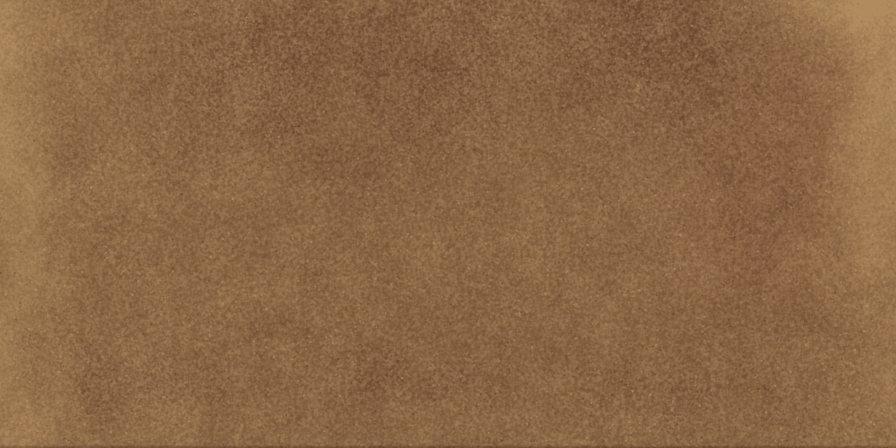
A Shadertoy shader for this texture:

```glsl
// Warm brown rusted stoneware slab: ragged cloudy stains, pale worn sides,
// sooty patches along the top and bottom, all under a very fine sandy grain
// made of turned value noise plus many tiny pale grits and dark pits.
#define BASE_COLOR vec3(0.546, 0.401, 0.270)
#define TONE_RANGE vec3(0.140, 0.140, 0.103)
#define CLOUD_SCALE 2.6
#define CLOUD_AMOUNT 0.60
#define MOTTLE_AMOUNT 0.46
#define GRAIN_SCALE 235.0
#define GRAIN_AMOUNT 0.80
#define WORN_AMOUNT 0.74
#define SOOT_AMOUNT 0.32
#define GRIT_AMOUNT 0.62
#define PIT_AMOUNT 0.50

const mat2 TURN = mat2(0.8, 0.6, -0.6, 0.8);

float hash(vec2 p) {
    vec3 q = fract(vec3(p.xyx) * 0.1031);
    q += dot(q, q.yzx + 33.33);
    return fract((q.x + q.y) * q.z);
}

float valueNoise(vec2 p) {
    vec2 cell = floor(p), f = fract(p);
    f = f * f * (3.0 - 2.0 * f);
    float low = mix(hash(cell), hash(cell + vec2(1, 0)), f.x);
    float high = mix(hash(cell + vec2(0, 1)), hash(cell + vec2(1, 1)), f.x);
    return mix(low, high, f.y);
}

// Sum of five octaves, each turned to hide the lattice; range 0 to 1
float fbm(vec2 p) {
    float sum = 0.0, weight = 0.5;
    for (int i = 0; i < 5; i++) {
        sum += weight * valueNoise(p);
        p = 2.0 * TURN * p + 17.3;
        weight *= 0.55;
    }
    return sum / 1.055;
}

// Sparse round specks, one at most per grid cell
float specks(vec2 p, float density, float share, float seed) {
    vec2 q = TURN * p * density + 300.0, cell = floor(q) + seed;
    vec2 jitter = 0.36 * (vec2(hash(cell + 3.1), hash(cell + 7.7)) - 0.5);
    float radius = mix(0.14, 0.28, hash(cell + 11.9));
    float soft = 0.5 * density / iResolution.y;
    float d = length(fract(q) - 0.5 - jitter);
    float cover = 1.0 - smoothstep(radius - soft, radius + soft, d);
    return cover * step(hash(cell), share) * mix(0.4, 1.0, hash(cell + 19.3));
}

// Soft elliptical stain
float stain(vec2 p, vec2 center, vec2 size) {
    vec2 d = (p - center) / size;
    return exp(-dot(d, d));
}

void mainImage(out vec4 fragColor, in vec2 fragCoord) {
    vec2 p = fragCoord / iResolution.y;
    float width = iResolution.x / iResolution.y;

    // Warped position makes all stains ragged
    vec2 warp = vec2(fbm(p * 5.0 + 9.0), fbm(p * 5.0 + 43.0)) - 0.5;
    vec2 w = p + 0.30 * warp;
    float side = w.x / width;

    // Broad clouds, finer mottling and faint upright streaks
    float cloud = fbm(w * CLOUD_SCALE + 4.0) - 0.5;
    float mottle = fbm(p * vec2(17.0, 14.0) + 31.0) - 0.5;
    float streak = fbm(p * vec2(22.0, 5.0) + 83.0) - 0.5;
    float tone = CLOUD_AMOUNT * cloud + MOTTLE_AMOUNT * mottle + 0.16 * streak;

    // Pale worn sides, strongest in the top corners
    float left = 1.0 - smoothstep(0.0, 0.12, side);
    float right = smoothstep(0.88, 1.0, side + 0.05 * (p.y - 0.6));
    float worn = left * mix(0.6, 0.85, p.y) + right * mix(0.4, 1.05, p.y);
    worn += 0.35 * smoothstep(0.93, 1.02, w.y) * smoothstep(0.6, 0.9, side);
    worn *= 0.75 + 0.5 * fbm(p * vec2(14.0, 5.0) + 64.0);
    tone += WORN_AMOUNT * worn;

    // Sooty areas: upper band, lower blotches and a broad ruddy shade
    float soot = 0.0;
    for (int i = 0; i < 3; i++) {
        float along = float(i);
        soot += stain(w, vec2(0.58 + 0.42 * along, 0.88), vec2(0.20, 0.18));
        soot += 0.6 * stain(w, vec2(0.30 + 0.58 * along, 0.17), vec2(0.17, 0.08));
    }
    soot *= 0.4 + 1.2 * fbm(p * 11.0 + 52.0);
    float ruddy = stain(w, vec2(0.84 * width, 0.58), vec2(0.28, 0.40));
    tone += 0.03 - SOOT_AMOUNT * (0.75 * soot + 0.9 * ruddy);

    // Sandy grain in two turned layers, stronger where the soot lies
    float grain = valueNoise(TURN * p * GRAIN_SCALE + 400.0) - 0.5;
    grain += 0.6 * (valueNoise(p * TURN * GRAIN_SCALE * 0.68 + 900.0) - 0.5);
    tone += GRAIN_AMOUNT * grain * (0.85 + 0.3 * soot - 0.3 * clamp(worn, 0.0, 1.0));

    // Pale grits and dark pits
    tone += GRIT_AMOUNT * specks(p, 105.0, 0.11, 5.0);
    tone -= PIT_AMOUNT * specks(p + 0.37, 110.0, 0.08 + 0.16 * soot, 140.0);

    // Tone to colour, with an ochre cast on worn areas and a grey one on soot
    tone = clamp(tone, -0.85, 1.0);
    vec3 color = BASE_COLOR + TONE_RANGE * tone;
    color += vec3(0.0, 0.003, -0.006) * clamp(worn, 0.0, 1.0);
    color += vec3(-0.003, 0.0, 0.005) * soot + vec3(0.003, -0.002, 0.0) * ruddy;

    // Thin shadow along the lower rim
    color *= mix(0.78, 1.0, smoothstep(0.0, 0.009, p.y));
    fragColor = vec4(color, 1.0);
}
```
